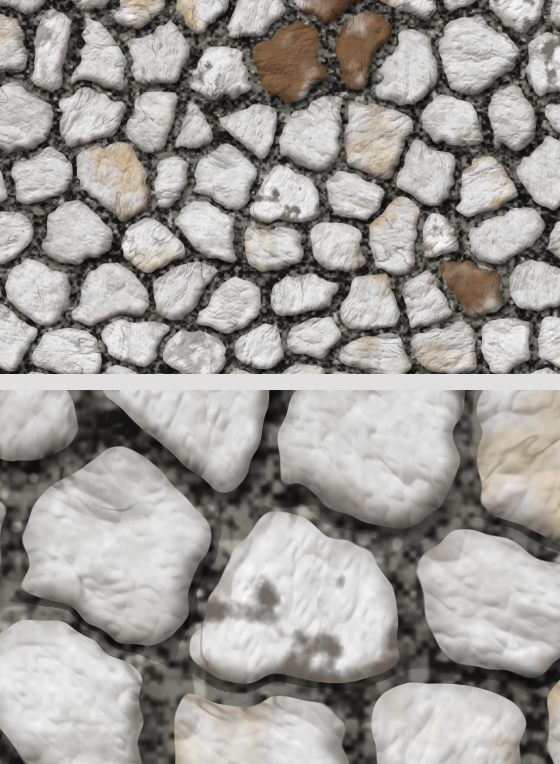
Top, the full canvas; bottom, a detail of the centre.
Reproduce this texture procedurally as a Shadertoy shader.

```glsl
// Rubble wall: pale, roughly chiselled stones bedded in dark gritty mortar.

#define COLUMNS 6.0        // stones per canvas height, sideways
#define ROWS 7.6           // stones per canvas height, at the bottom
#define ROW_GROWTH 1.3     // how much rows grow taller upwards
#define JITTER 0.64        // scatter of the stone centres
#define SIZE_SPREAD 0.22   // variation of stone size
#define CORNER 18.0        // corner sharpness
#define GAP vec2(0.04, 0.10)
#define RELIEF 0.009       // strength of the chisel marks
#define STONE_TONE 0.875
#define LIGHT vec2(-0.4, 0.92)

float hash(vec2 p) {
    return fract(sin(dot(p, vec2(127.1, 311.7))) * 43758.5453);
}

float noise(vec2 p) {
    vec2 i = floor(p), f = fract(p);
    f = f * f * (3.0 - 2.0 * f);
    return mix(mix(hash(i), hash(i + vec2(1, 0)), f.x),
               mix(hash(i + vec2(0, 1)), hash(i + vec2(1, 1)), f.x), f.y);
}

mat2 turn(float a) {
    return mat2(cos(a), sin(a), -sin(a), cos(a));
}

float fbm(vec2 p) {
    float sum = 0.0, amp = 0.533;
    for (int i = 0; i < 4; i++) {
        sum += amp * noise(p);
        p = turn(0.9) * p * 2.03 + 7.3;
        amp *= 0.5;
    }
    return sum;
}

// Creased height of a stone face
float chisel(vec2 p, float angle, float seed) {
    p = turn(angle) * p * vec2(8.0, 13.0) + seed * 37.0;
    float sum = 0.0, amp = 0.5;
    for (int i = 0; i < 4; i++) {
        sum += amp * abs(2.0 * noise(p) - 1.0);
        p = turn(0.7) * p * 2.1 + 3.1;
        amp *= 0.5;
    }
    return sum;
}

// Stone centre (xy) and size weight (z), in staggered rows
vec3 stoneSite(vec2 cell) {
    vec2 shift = vec2(hash(cell), hash(cell + 41.3)) - 0.5;
    vec2 centre = cell + 0.5 + JITTER * shift;
    centre.x += 0.5 * mod(cell.y, 2.0) - 0.25;
    return vec3(centre, SIZE_SPREAD * hash(cell + 17.9));
}

float power(vec3 site, vec2 q) {
    vec2 d = site.xy - q;
    return dot(d, d) - site.z;
}

// Rounded distance to the joint; also the stone's cell and outward direction
float stoneEdge(vec2 q, out vec2 cell, out vec2 outward) {
    float best = 1e3;
    for (int j = -2; j <= 2; j++)
    for (int i = -2; i <= 2; i++) {
        vec2 c = floor(q) + vec2(i, j);
        float d = power(stoneSite(c), q);
        if (d < best) { best = d; cell = c; }
    }
    vec3 site = stoneSite(cell);
    float total = 0.0;
    outward = vec2(0.0);
    for (int j = -2; j <= 2; j++)
    for (int i = -2; i <= 2; i++) {
        if (i == 0 && j == 0) continue;
        vec3 other = stoneSite(cell + vec2(i, j));
        vec2 axis = other.xy - site.xy;
        float d = (power(other, q) - best) / (2.0 * length(axis));
        float w = exp(-CORNER * d);
        total += w;
        outward += w * normalize(axis);
    }
    outward /= total;
    return -log(total) / CORNER;
}

vec3 mortarColour(vec2 uv, float edge, float facing) {
    float grit = 0.6 * noise(uv * 95.0) + 0.4 * noise(uv * 173.0 + 5.0);
    grit += 0.5 * (fbm(uv * 13.0) - 0.5);
    float tone = mix(0.09, 0.48, smoothstep(0.18, 0.85, grit));
    tone += 0.2 * smoothstep(0.7, 0.9, noise(uv * 68.0 + 9.0));
    float shadow = smoothstep(0.0, 0.8, -facing) * smoothstep(-0.14, 0.0, edge);
    return tone * mix(1.0, 0.5, shadow) * vec3(1.0, 0.985, 0.92);
}

vec3 stoneColour(vec2 uv, float edge, float facing, vec2 cell) {
    float seed = hash(cell + 3.7), kind = hash(cell + 8.1);
    float angle = 6.28 * hash(cell + 5.2), e = 0.004;

    // Chisel marks and rounded rim, lit from above
    float slope = chisel(uv, angle, seed) - chisel(uv + e * LIGHT, angle, seed);
    slope *= RELIEF / e;
    float rim = 1.0 - smoothstep(0.0, 0.15, edge);
    float tone = STONE_TONE * mix(0.94, 1.02, seed);
    tone += min(slope, 0.0) + 0.35 * max(slope, 0.0);
    tone += rim * (0.36 * min(facing, 0.0) + 0.04 * max(facing, 0.0));
    tone -= 0.14 * rim * rim;
    tone += 0.06 * (noise(uv * 165.0) - 0.5);

    // Thin cracks
    vec2 grain = turn(angle) * uv * vec2(6.0, 13.0) + seed * 19.0;
    float crack = 1.0 - smoothstep(0.0, 0.022, abs(fbm(grain) - 0.5));
    tone -= 0.16 * crack * smoothstep(0.45, 0.65, noise(uv * 16.0 + seed));
    vec3 colour = tone * mix(vec3(1.0, 0.97, 0.94), vec3(1.0), smoothstep(0.65, 0.85, tone));

    // Ochre stains, dark lichen and the odd brown stone
    float cloud = fbm(uv * 9.0 + seed * 23.0);
    float ochre = smoothstep(0.5, 0.75, cloud) * smoothstep(0.6, 0.9, kind);
    colour *= mix(vec3(1.0), vec3(0.95, 0.82, 0.62), 0.75 * ochre);
    float age = 0.12 + 0.75 * smoothstep(0.72, 1.0, seed + 0.3 * (uv.y - 0.5));
    float lichen = smoothstep(0.5, 0.68, 0.65 * fbm(uv * 34.0) + 0.4 * cloud);
    colour = mix(colour, vec3(0.38, 0.35, 0.32), age * lichen);
    float brown = step(kind, 0.035) * smoothstep(0.3, 0.6, cloud);
    return colour * mix(vec3(1.0), vec3(0.58, 0.44, 0.32), brown);
}

void mainImage(out vec4 fragColor, in vec2 fragCoord) {
    vec2 uv = fragCoord / iResolution.y;
    vec2 q = vec2(COLUMNS * uv.x, ROWS * uv.y - ROW_GROWTH * uv.y * uv.y);

    // Ragged outlines
    q += 0.2 * (vec2(noise(uv * 13.0), noise(uv * 13.0 + 31.0)) - 0.5);
    q += 0.08 * (vec2(noise(uv * 43.0), noise(uv * 43.0 + 57.0)) - 0.5);

    vec2 cell, outward;
    float edge = stoneEdge(q, cell, outward);
    edge -= mix(GAP.x, GAP.y, hash(cell + 29.0));
    float facing = dot(outward, LIGHT);
    float blur = 0.8 * ROWS / iResolution.y;
    float cover = smoothstep(-blur, blur, edge);
    vec3 colour = mix(mortarColour(uv, edge, facing),
                      stoneColour(uv, edge, facing, cell), cover);
    fragColor = vec4(clamp(colour, 0.0, 1.0), 1.0);
}
```
